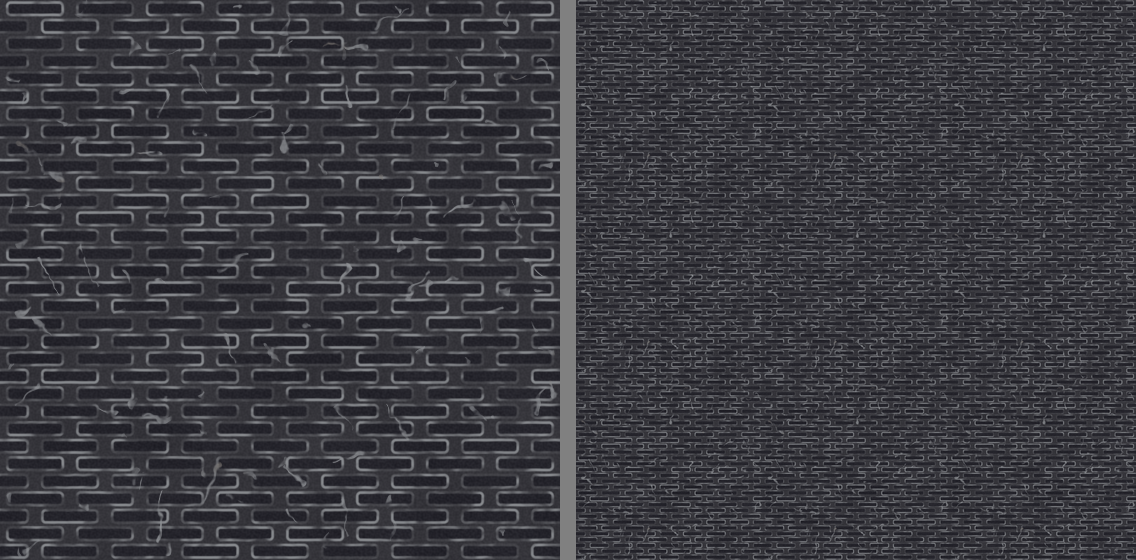
Left: one tile. Right: repeated 3 by 3.
Reproduce this texture procedurally as a three.js fragment shader.

```glsl
varying vec2 vUv;

const vec2 GRID = vec2(8.0, 32.0);
const vec2 SLOT_HALF = vec2(0.0495, 0.0111);
const float CORNER = 0.0065;
const float RIM_WIDTH = 0.0043;
const float EDGE_SOFT = 0.0018;
const float GRAIN = 0.035;
const vec2 WEAR_SCALE = vec2(18.0, 36.0);
const float SCRATCH_GRID = 9.0;
const float FLECK_GRID = 15.0;

const vec3 HOLE_COLOR = vec3(0.142, 0.14, 0.168);
const vec3 WEB_COLOR = vec3(0.205, 0.203, 0.225);
const vec3 RIM_COLOR = vec3(0.53, 0.54, 0.555);
const vec3 SCRATCH_COLOR = vec3(0.56, 0.57, 0.585);
const vec3 RUST_COLOR = vec3(0.40, 0.35, 0.30);

float hash(vec2 p) {
  vec3 q = fract(vec3(p.xyx) * 0.1031);
  q += dot(q, q.yzx + 33.33);
  return fract((q.x + q.y) * q.z);
}

float corner(vec2 cell, vec2 offset, vec2 period, vec2 f) {
  float a = 6.28318 * hash(mod(cell + offset, period) + 7.0);
  return dot(vec2(cos(a), sin(a)), f - offset);
}

// Gradient noise that wraps after one canvas
float noise(vec2 uv, vec2 period) {
  vec2 p = uv * period;
  vec2 i = floor(p);
  vec2 f = p - i;
  vec2 u = f * f * f * (f * (f * 6.0 - 15.0) + 10.0);
  float low = mix(corner(i, vec2(0.0), period, f), corner(i, vec2(1.0, 0.0), period, f), u.x);
  float high = mix(corner(i, vec2(0.0, 1.0), period, f), corner(i, vec2(1.0), period, f), u.x);
  return mix(low, high, u.y);
}

float roundedBox(vec2 p, vec2 halfSize, float radius) {
  vec2 q = abs(p) - halfSize + radius;
  return length(max(q, 0.0)) + min(max(q.x, q.y), 0.0) - radius;
}

// Tapered strokes, at most one per cell of a wrapping grid
float strokes(vec2 uv, float grid, float density, float reach, float width, float seed) {
  vec2 base = floor(uv * grid);
  float mask = 0.0;
  for (int j = -1; j <= 1; j++) {
    for (int i = -1; i <= 1; i++) {
      vec2 cell = base + vec2(float(i), float(j));
      vec2 id = mod(cell, grid) + seed;
      vec2 center = (cell + 0.2 + 0.6 * vec2(hash(id + 11.3), hash(id + 27.1))) / grid;
      float angle = 6.28318 * hash(id + 43.7);
      vec2 dir = vec2(cos(angle), sin(angle));
      float halfLength = reach * mix(0.25, 1.0, hash(id + 59.9));
      vec2 p = uv - center;
      float along = clamp(dot(p, dir), -halfLength, halfLength);
      float taper = 0.5 + 0.5 * along / halfLength;
      float w = width * mix(0.35, 1.0, taper * taper) * mix(0.5, 1.2, hash(id + 71.3));
      float d = length(p - dir * along);
      float stroke = 1.0 - smoothstep(w - EDGE_SOFT, w + EDGE_SOFT, d);
      float strength = step(hash(id + 83.1), density) * mix(0.55, 1.0, hash(id + 97.7));
      mask = max(mask, stroke * strength);
    }
  }
  return mask;
}

void main() {
  vec2 uv = vUv;
  vec2 warp = vec2(noise(uv, vec2(40.0)), noise(uv + 0.37, vec2(40.0)));
  float fine = noise(uv, vec2(110.0));
  float grain = noise(uv, vec2(230.0)) + 0.5 * fine;

  // Staggered slots
  float row = floor(uv.y * GRID.y);
  float x = uv.x * GRID.x + 0.5 * mod(row + 1.0, 2.0);
  vec2 local = (vec2(fract(x), fract(uv.y * GRID.y)) - 0.5) / GRID;
  vec2 slotId = vec2(mod(floor(x), GRID.x), row);
  float d = roundedBox(local + warp * 0.0006, SLOT_HALF, CORNER);

  // Web and recessed holes
  float hole = 1.0 - smoothstep(-0.0035, 0.0, d);
  float ridge = sin(6.28318 * (uv.x * 64.0 + uv.y * 128.0));
  vec3 color = mix(WEB_COLOR, HOLE_COLOR, hole);
  color += GRAIN * grain + 0.004 * ridge * hole;
  color += 0.025 * noise(uv, vec2(7.0));

  // Rims worn bright in places
  float wear = noise(uv, WEAR_SCALE) + 0.4 * noise(uv, vec2(64.0, 96.0));
  wear += 0.4 * (hash(slotId + 5.0) - 0.5);
  wear = mix(0.16, 1.0, smoothstep(-0.3, 0.45, wear));
  float rim = 1.0 - smoothstep(0.0005, RIM_WIDTH, abs(d));
  color = mix(color, RIM_COLOR, rim * wear);

  // Scratches and short flecks
  vec2 bent = uv + warp * 0.012 + fine * 0.002;
  float scratch = strokes(bent, SCRATCH_GRID, 0.6, 0.042, 0.0042, 3.0);
  float fleck = strokes(bent, FLECK_GRID, 0.32, 0.014, 0.0055, 31.0);
  float damage = max(scratch, fleck * 0.85);
  damage *= smoothstep(-0.55, 0.15, noise(uv, vec2(56.0)) + 0.3 * fine);
  float rust = smoothstep(0.3, 0.5, noise(uv + 0.21, vec2(12.0)));
  vec3 scuff = mix(SCRATCH_COLOR, RUST_COLOR, 0.5 * rust) + GRAIN * grain;
  color = mix(color, scuff, 0.9 * damage);

  gl_FragColor = vec4(color, 1.0);
}
```
